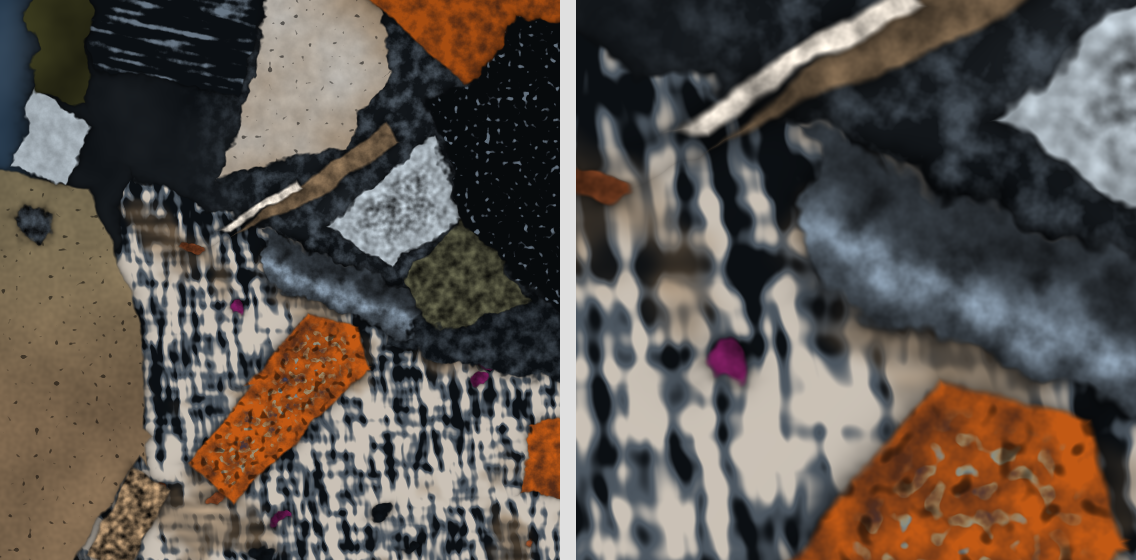
Left: the whole. Right: its middle third, enlarged.
This texture is drawn by a three.js fragment shader. Its source:

```glsl
#define LATH 62.0
#define GRAIN 105.0
#define EDGE .003
#define ROUGH .028
#define BLACK vec3(.045, .06, .075)
#define SLATE vec3(.3, .34, .38)
#define TAN vec3(.5, .41, .31)
#define PALE vec3(.7, .67, .63)
#define RUST vec3(.33, .17, .09)
#define ORANGE vec3(.76, .35, .08)

varying vec2 vUv;

vec2 hash2(vec2 p) {
  return fract(sin(p * mat2(127.1, 311.7, 269.5, 183.3)) * 43758.5);
}

float corner(vec2 cell, vec2 offset) {
  float a = 6.2832 * hash2(cell).x;
  return dot(vec2(cos(a), sin(a)), offset);
}

float gradNoise(vec2 p) {
  vec2 i = floor(p), f = p - i, e = vec2(1, 0);
  vec2 w = f * f * (3.0 - 2.0 * f);
  float low = mix(corner(i, f), corner(i + e, f - e), w.x);
  float high = mix(corner(i + e.yx, f - e.yx), corner(i + 1.0, f - 1.0), w.x);
  return 1.6 * mix(low, high, w.y);
}

float fbm(vec2 p) {
  float sum = 0.0, amp = .5;
  for (int i = 0; i < 4; i++) {
    sum += amp * gradNoise(p);
    p = mat2(1.6, 1.2, -1.2, 1.6) * p + 3.7;
    amp *= .5;
  }
  return sum;
}

// Signed distance to the line a-b, positive on its right
float side(vec2 p, vec2 a, vec2 b) {
  vec2 e = normalize(b - a);
  return dot(p - a, vec2(e.y, -e.x));
}

// Convex quad, two corners per vec4, counter-clockwise
float quad(vec2 p, vec4 a, vec4 b) {
  return max(max(side(p, a.xy, a.zw), side(p, a.zw, b.xy)),
             max(side(p, b.xy, b.zw), side(p, b.zw, a.xy)));
}

// Lays a grain over the others, with a dark seam around it
void lay(inout vec3 col, vec3 grain, float d) {
  col *= 1.0 - .5 * exp(-max(d, 0.0) * 160.0);
  col = mix(grain, col, smoothstep(-EDGE, EDGE, d));
}

// Cross-hatched feldspar laths
vec3 tartan(vec2 p, float cloud) {
  p += .004 * vec2(gradNoise(p * 25.0), gradNoise(p * 25.0 + 9.0));
  p.x += .12 * p.y;
  float upright = gradNoise(p * vec2(LATH, 13)) + .5 * gradNoise(p * vec2(2.0 * LATH, 32));
  float level = gradNoise(p * vec2(17, LATH));
  float tone = upright + .65 * level + .7 * cloud + .12 - .5 * smoothstep(.4, .65, p.y);
  vec3 c = mix(BLACK, SLATE, smoothstep(-.5, -.05, tone));
  c = mix(c, PALE * 1.13, smoothstep(-.05, .5, tone));
  return mix(c, TAN * (.85 + .5 * level), .65 * smoothstep(.05, .4, fbm(p * 7.0 + 20.0)));
}

void main() {
  vec2 uv = vUv;
  vec2 q = uv + ROUGH * vec2(fbm(uv * 18.0), fbm(uv * 18.0 + 7.0));
  vec2 s = mix(uv, q, .35);
  float cloud = fbm(uv * 5.0), mid = fbm(uv * 42.0 + 5.0);
  float fine = gradNoise(uv * GRAIN), dots = gradNoise(uv * GRAIN * .8 + 31.0);
  float pits = 1.0 - .5 * smoothstep(.6, .85, dots);

  // Dark upper field with a blue corner and pale streaks
  vec3 col = mix(BLACK, SLATE * .45, .4 + .8 * cloud);
  col = mix(col, SLATE, smoothstep(.3, .5, uv.x) * clamp(.25 + 1.5 * mid, 0.0, .9));
  col += vec3(.08, .14, .2) * smoothstep(.1, 0.0, uv.x);
  float streak = gradNoise(vec2(uv.x, uv.y + .2 * uv.x) * vec2(11, 80)) + .6 * mid;
  vec3 streaked = mix(BLACK, SLATE * 1.35, smoothstep(.1, .75, streak));
  lay(col, streaked, quad(q, vec4(.17, .88, .42, .83), vec4(.52, 1.1, .12, 1.1)));
  lay(col, RUST.rrg * (.55 + .5 * cloud), quad(q, vec4(.06, .83, .15, .81), vec4(.16, 1.1, .05, 1.1)));

  // Feldspar with scattered inclusions
  vec3 spar = tartan(uv, cloud);
  for (int i = 0; i < 16; i++) {
    vec2 h = hash2(vec2(i, 4)), k = hash2(vec2(i, 8));
    float blob = length((q - vec2(.27 + .7 * h.x, .58 * h.y)) * vec2(1, 1.5)) - .007 - .013 * k.x;
    vec3 tint = mix(RUST * 1.3, vec3(.34, .08, .26), step(.75, k.y));
    lay(spar, mix(tint, BLACK, step(k.y, .3)) * (1.0 + mid), blob);
  }
  lay(col, spar, quad(q, vec4(.1, -.1, 1.1, -.1), vec4(1.1, .32, .23, .69)));

  // Smooth tan grain, its dark spot and the white grain above
  float plain = min(quad(s, vec4(-.1, -.1, .11, -.03), vec4(.27, .22, -.1, .73)),
                    quad(s, vec4(.26, .17, .255, .42), vec4(.16, .66, -.1, .72)));
  vec3 buff = mix(TAN, TAN.ggb * 1.1, .5 * smoothstep(.2, .7, uv.y));
  lay(col, buff * (.95 + .3 * cloud + .05 * fine) * pits, plain);
  lay(col, SLATE * (.45 + mid), length(q - vec2(.055, .605)) - .035);
  lay(col, PALE.bgr * (1.0 + .25 * mid), quad(q, vec4(.03, .7, .12, .67), vec4(.155, .77, .06, .84)));

  // Grey-blue and brown grains of the middle
  lay(col, mix(BLACK, SLATE, clamp(.25 + mid, 0.0, 1.0)), quad(q, vec4(.7, .38, 1.1, .29), vec4(1.1, .5, .74, .47)));
  float depth = side(q, vec2(.47, .5), vec2(.73, .39)) + .028;
  vec3 banded = mix(SLATE * .5, SLATE * 1.5, exp(-depth * depth * 2800.0));
  lay(col, banded * (1.0 + .9 * mid), quad(q, vec4(.47, .5, .73, .39), vec4(.76, .47, .47, .585)));
  lay(col, TAN.ggb * (.6 + .7 * mid + .2 * fine), quad(q, vec4(.72, .5, .79, .4), vec4(.95, .47, .83, .61)));
  float icy = quad(q, vec4(.59, .6, .69, .53), vec4(.82, .6, .77, .755));
  float core = smoothstep(-.01, -.045, icy);
  lay(col, PALE.bgr * (1.0 - .22 * core + (.3 + .4 * core) * (mid + .6 * fine)), icy);
  lay(col, TAN * (.85 + .6 * mid), quad(s, vec4(.42, .585, .56, .64), vec4(.71, .745, .69, .78)));
  lay(col, PALE * (1.1 + mid), quad(s, vec4(.39, .59, .41, .59), vec4(.54, .665, .53, .678)));

  // Large cream grain
  float cream = min(quad(q, vec4(.39, .68, .62, .745), vec4(.7, .87, .45, .86)),
                    quad(q, vec4(.45, .82, .7, .87), vec4(.64, 1.1, .5, 1.1)));
  lay(col, mix(PALE, TAN * 1.1, .3 - cloud) * (.98 + .12 * mid) * pits, cream);

  // Orange crystals, the largest with a speckled core
  float rod = min(quad(s, vec4(.336, .173, .417, .102), vec4(.66, .345, .54, .42)),
                  quad(s, vec4(.44, .31, .66, .34), vec4(.638, .414, .55, .44)));
  vec3 amber = mix(ORANGE, RUST, clamp(.3 + 1.1 * mid + .5 * cloud, 0.0, 1.0));
  vec3 sheen = .4 + .2 * cos(5.0 * mid + vec3(0, .7, 1.4));
  float flecks = smoothstep(.1, .5, fine + mid) * smoothstep(-.01, -.035, rod);
  lay(col, mix(amber, sheen, .85 * flecks) * (1.0 - .5 * smoothstep(.2, .7, dots)), rod);
  lay(col, amber, quad(q, vec4(.93, .13, 1.1, .08), vec4(1.1, .25, .95, .25)));
  lay(col, amber * .85, quad(s, vec4(.65, 1.01, .83, .85), vec4(1.1, .96, 1.1, 1.2)));
  lay(col, TAN * (.85 + 1.1 * mid + .5 * fine), quad(s, vec4(.155, .01, .225, -.03), vec4(.3, .12, .235, .165)));

  // Black grain with bright dust
  float night = min(quad(q, vec4(.82, .6, 1.1, .36), vec4(1.1, .96, .77, .82)),
                    quad(q, vec4(.8, .75, 1.1, .7), vec4(1.1, .95, .92, .97)));
  lay(col, mix(BLACK * .65, SLATE * 1.3, smoothstep(.4, .95, fine + .8 * mid)), night);

  gl_FragColor = vec4(clamp(col, 0.0, 1.0), 1);
}
```
